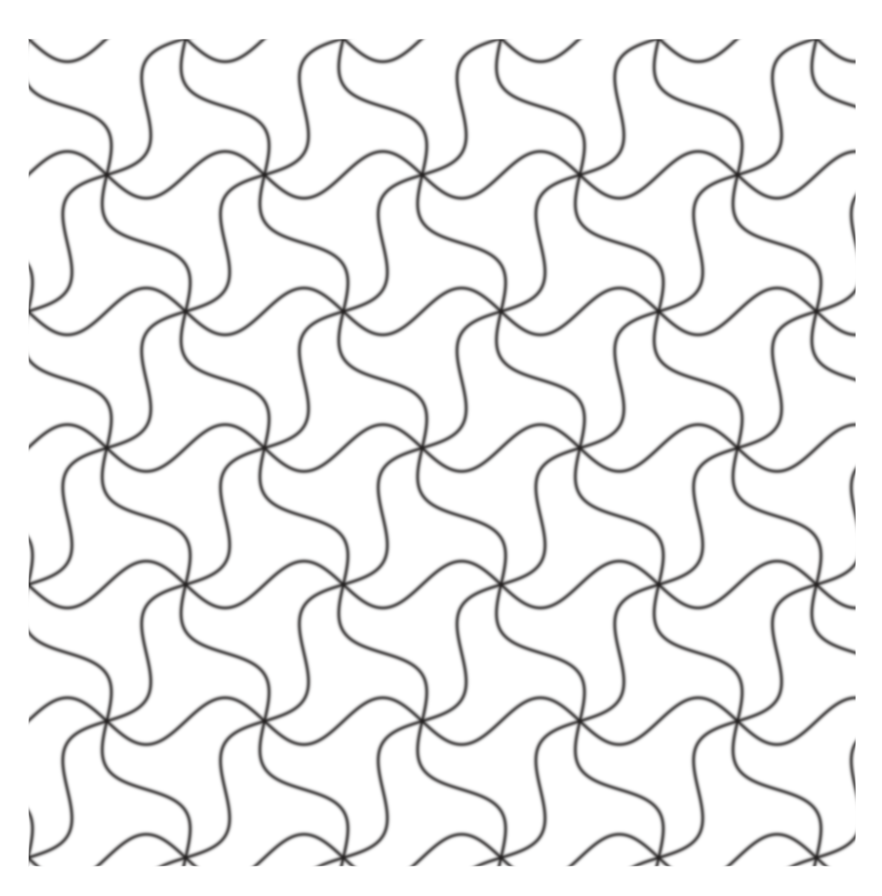
A Shadertoy shader for this pattern:

```glsl
// Triangular lattice of thin sine-wave lines that swirl around shared nodes, on white.

const float TAU = 6.2831853;
const float SIDE = 0.176;                     // node spacing, in canvas heights
const float AMPLITUDE = 0.148 * SIDE;         // swing of each wavy edge
const float LINE_SIGMA = 0.00176;             // softness and width of the stroke
const float LINE_STRENGTH = 0.72;             // coverage at the stroke centre
const vec2 NODE = vec2(-0.021, 0.0);          // one lattice node, from the centre
const vec2 FRAME_CENTER = vec2(0.0013, -0.0052);
const vec2 FRAME_HALF = vec2(0.4614);
const vec3 PAPER = vec3(1.0);
const vec3 INK = vec3(0.13, 0.12, 0.12);

mat2 rotation(float angle) {
    float c = cos(angle), s = sin(angle);
    return mat2(c, s, -s, c);
}

// Distance to a stack of sine waves, each row shifted by half a side
float waveDistance(vec2 p) {
    float rowHeight = SIDE * sqrt(0.75);
    float row = floor(p.y / rowHeight + 0.5);
    float phase = TAU * (p.x / SIDE - 0.5 * row);
    float height = p.y - row * rowHeight + AMPLITUDE * sin(phase);
    float slope = AMPLITUDE * TAU / SIDE * cos(phase);
    return abs(height) / sqrt(1.0 + slope * slope);
}

// Soft mask of the square drawing area
float frameMask(vec2 p, float pixel) {
    vec2 d = abs(p - FRAME_CENTER) - FRAME_HALF;
    return 1.0 - smoothstep(-pixel, pixel, max(d.x, d.y));
}

void mainImage(out vec4 fragColor, in vec2 fragCoord) {
    float pixel = 1.0 / iResolution.y;
    vec2 p = (fragCoord - 0.5 * iResolution.xy) * pixel;
    float sigma = max(LINE_SIGMA, 0.5 * pixel);

    // Three wave families, 60 degrees apart, darken where they cross
    float clear = 1.0;
    for (int i = 0; i < 3; i++) {
        float d = waveDistance(rotation(float(i) * TAU / 6.0) * (p - NODE)) / sigma;
        clear *= 1.0 - LINE_STRENGTH * exp(-0.5 * d * d);
    }

    float coverage = (1.0 - clear) * frameMask(p, pixel);
    fragColor = vec4(mix(PAPER, INK, coverage), 1.0);
}
```
